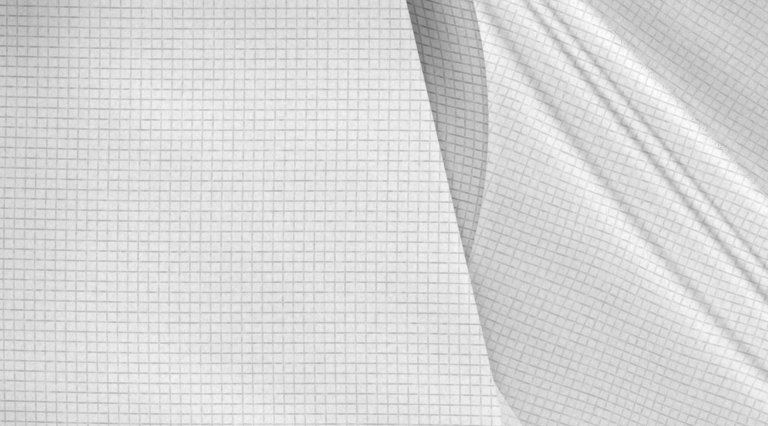
Give the GLSL for this texture, as a WebGL 2 fragment shader.

```glsl
#version 300 es
// Pale ripstop cloth: a flat front panel beside a sleeve with diagonal folds.
precision highp float;

uniform vec2 u_resolution;
out vec4 outColor;

const vec2 CELL = vec2(0.0243, 0.0238);   // grid pitch, canvas height = 1
const float LINE_HALF = 0.0015;           // half width of a grid thread

float hash(vec2 p) {
    vec3 q = fract(vec3(p.xyx) * 0.1031);
    q += dot(q, q.yzx + 33.33);
    return fract((q.x + q.y) * q.z);
}

float noise(vec2 p) {
    vec2 i = floor(p), f = fract(p);
    f = f * f * (3.0 - 2.0 * f);
    return mix(mix(hash(i), hash(i + vec2(1, 0)), f.x),
               mix(hash(i + vec2(0, 1)), hash(i + vec2(1, 1)), f.x), f.y);
}

vec2 rotate(vec2 p, float angle) {
    float c = cos(angle), s = sin(angle);
    return vec2(c * p.x - s * p.y, s * p.x + c * p.y);
}

float bump(float d, float width) {
    return exp(-d * d / (width * width));
}

// Coverage of evenly spaced threads across one axis.
float threads(float x, float pitch, float px) {
    float d = abs(fract(x / pitch) - 0.5) * pitch;
    float blur = max(px, LINE_HALF);
    return (1.0 - smoothstep(LINE_HALF - blur * 0.5, LINE_HALF + blur, d))
         * min(1.0, 2.0 * LINE_HALF / px);
}

// Darkening by both thread directions, worn unevenly along their length.
float grid(vec2 p, vec2 pitch, float px) {
    vec2 id = floor(p / pitch);
    float rowWear = 0.45 + 0.8 * noise(vec2(p.x * 85.0, id.y * 7.3));
    float columnWear = 0.25 + 0.8 * noise(vec2(id.x * 5.7, p.y * 85.0));
    float rows = threads(p.y, pitch.y, px) * rowWear;
    float columns = threads(p.x, pitch.x, px) * columnWear;
    return max(rows, columns * 0.85);
}

// Rounded ridge lit on one side, with a thin crease on the other.
float fold(float d, float width, float light, float shade) {
    return light * bump(d + width, width)
         - shade * bump(d - width * 0.35, width * 0.45);
}

float frontTone(vec2 p, float edge) {
    float tone = 0.905 - 0.06 * bump(p.x, 0.22);
    tone -= 0.035 * smoothstep(0.7, 1.0, p.y);
    tone -= 0.10 * bump(length((p - vec2(0.04, 1.0)) * vec2(1.0, 0.9)), 0.13);
    tone += 0.045 * (noise(rotate(p, 0.5) * vec2(2.5, 7.0)) - 0.5);
    return tone + 0.02 * bump(edge + 0.012, 0.012);
}

float stripTone(vec2 p, float edge, float seam) {
    float upper = smoothstep(0.6, 1.0, p.y);
    float tone = 0.78 - 0.23 * upper * bump(edge - 0.03, 0.06);
    return tone - 0.10 * bump(edge, 0.014) - 0.07 * bump(seam, 0.008);
}

float sleeveTone(vec2 p, float down, float edge, float seam) {
    // Signed distances from the four main folds, left to right.
    float a = 0.76 * (p.x - 1.12 - 0.60 * down - 0.18 * down * down);
    float b = 0.77 * (p.x - 1.225 - 0.78 * down - 0.04 * down * down);
    float c = 0.77 * (p.x - 1.27 - 0.83 * down);
    float e = 0.73 * (p.x - 1.37 - 0.93 * down);
    float tone = mix(0.845, 0.875, smoothstep(-0.16, 0.0, a));
    tone = mix(tone, 0.805, smoothstep(-0.01, 0.05, e));
    tone += fold(a, 0.028, 0.055, 0.10) + fold(b, 0.018, 0.07, 0.13);
    tone += fold(c, 0.014, 0.06, 0.12) + fold(e, 0.022, 0.08, 0.07);
    // Broad undulations and the shade beside the front panel.
    vec2 along = rotate(p, 0.75);
    tone += 0.06 * (noise(along * vec2(1.8, 11.0)) - 0.5);
    tone -= 0.07 * bump(edge, 0.022) + 0.03 * bump(edge, 0.10);
    return tone + 0.03 * bump(seam - 0.012, 0.015);
}

void main() {
    vec2 p = gl_FragCoord.xy / u_resolution.y;
    float px = 1.0 / u_resolution.y;
    float down = 1.0 - p.y;

    // Region borders.
    float edge = p.x - 0.953 - 0.23 * down;
    float seam = p.x - 1.11 - 0.253 * down + 0.44 * down * down;
    float flap = p.x - 1.161 - 0.65 * (down - 0.9);
    float upperCloth = smoothstep(-px, px, p.x - 1.37 - 0.93 * down);

    // Each cloth piece carries its own bent grid.
    vec2 frontUv = p + vec2(0.004 * sin(p.y * 5.0), 0.012 * p.x + 0.003 * sin(p.x * 5.0));
    float bend = 0.02 * noise(p * 5.0);
    vec2 stripUv = vec2(seam, p.y + 0.3 * p.x + bend);
    vec2 sleeveUv = rotate(p, mix(0.36, 0.58, upperCloth)) + bend;
    float frontGrid = 0.13 * grid(frontUv, CELL, px);
    float stripGrid = 0.13 * grid(stripUv, 0.9 * CELL, px);
    float sleeveGrid = mix(0.10, 0.085, upperCloth) * grid(sleeveUv, 0.9 * CELL, px);

    // Layer sleeve, shaded strip, lower flap, then front panel.
    float tone = sleeveTone(p, down, edge, seam) - sleeveGrid;
    tone = mix(stripTone(p, edge, seam) - stripGrid, tone, smoothstep(-px, px, seam));
    tone = mix(0.88 - 0.5 * sleeveGrid, tone, smoothstep(-px, px, flap));
    tone = mix(frontTone(p, edge) - frontGrid, tone, smoothstep(-px, px, edge));

    // Fine woven grain.
    float grain = noise(p * 300.0) + 0.6 * noise(p * vec2(170.0, 120.0)) - 0.8;
    outColor = vec4(vec3(clamp(tone + 0.042 * grain, 0.0, 1.0)), 1.0);
}
```
